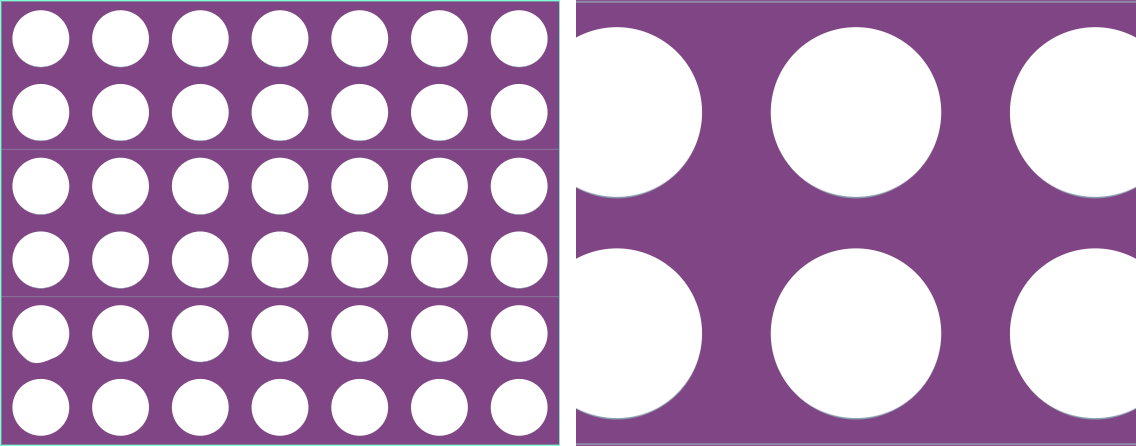
Left: the whole. Right: its middle third, enlarged.
Give the GLSL for this pattern, as a WebGL 2 fragment shader.

```glsl
#version 300 es
precision highp float;
// Draws a plum panel of white discs, seven by six, ruled every two rows and edged in aqua.

uniform vec2 u_resolution;
out vec4 fragColor;

const vec3 PLUM  = vec3(0.502, 0.271, 0.518);
const vec3 WHITE = vec3(1.0);
const vec3 MAUVE = vec3(0.58, 0.49, 0.65);
const vec3 PALE  = vec3(0.78, 0.78, 0.84);
const vec3 TEAL  = vec3(0.51, 0.61, 0.67);
const vec3 AQUA  = vec3(0.498, 0.992, 0.831);

// Lengths are fractions of the canvas height.
const vec2  GRID   = vec2(7.0, 6.0);
const vec2  MARGIN = vec2(0.0022, 0.0040);
const float RADIUS = 0.0637;
const float RIM    = 0.0012;
const float RULE   = 0.0016;
const float EDGE   = 0.0031;

// Antialiased coverage of the region where the distance d is negative.
float cover(float d, float pixel) {
  return clamp(0.5 - d / pixel, 0.0, 1.0);
}

float hash(vec2 cell) {
  return fract(sin(dot(cell, vec2(127.1, 311.7))) * 4375.85);
}

// Smooth bump on the circle, centred on the angle mid.
float lobe(float angle, float mid, float width) {
  float s = sin(0.5 * (angle - mid)) / width;
  return exp(-s * s);
}

// 1 only in the chosen cell.
float isCell(vec2 cell, vec2 chosen) {
  return 1.0 - step(0.5, length(cell - chosen));
}

// Signed distance to a disc; wear pushes its lower edge out and in.
float wornDisc(vec2 q, float radius, float wear) {
  float angle = atan(q.y, q.x);
  float swell = 0.0037 * lobe(angle, -1.86, 0.16);
  float dent  = 0.0022 * lobe(angle, -1.18, 0.14);
  return length(q) - radius - wear * (swell - dent);
}

void main() {
  float pixel = 1.0 / u_resolution.y;
  vec2 p = gl_FragCoord.xy * pixel;
  vec2 size = vec2(u_resolution.x * pixel, 1.0);

  // Grid cell and position about its centre
  vec2 pitch = (size - 2.0 * MARGIN) / GRID;
  vec2 grid = (p - MARGIN) / pitch;
  vec2 cell = clamp(floor(grid), vec2(0.0), GRID - 1.0);
  vec2 q = (grid - cell - 0.5) * pitch;
  float angle = atan(q.y, q.x);

  // Rules between pairs of rows
  float pairHeight = 2.0 * pitch.y;
  float y = p.y - MARGIN.y;
  float nearest = clamp(round(y / pairHeight), 1.0, GRID.y / 2.0 - 1.0);
  float ruleDistance = abs(y - nearest * pairHeight) - 0.5 * RULE;
  vec3 color = mix(PLUM, mix(MAUVE, TEAL, 0.35), cover(ruleDistance, pixel));

  // Discs, with a teal sliver below and faint fringes on two worn ones
  float worn = isCell(cell, vec2(0.0, 1.0));
  float faded = isCell(cell, vec2(2.0, 1.0));
  float disc = wornDisc(q, RADIUS, worn);
  color = mix(color, WHITE, cover(disc, pixel));

  float rim = cover(abs(disc) - 0.5 * RIM, pixel);
  float lower = lobe(angle, -1.571, 0.22) * step(0.5, cell.y) * (1.0 - worn);
  float side = 0.4 * lobe(angle, -0.75, 0.18) * hash(cell);
  color = mix(color, TEAL, rim * clamp(lower + side, 0.0, 0.9));

  float fringe = worn * lobe(angle, -2.05, 0.16) + faded * lobe(angle, 2.6, 0.2);
  color = mix(color, PALE, rim * 0.8 * fringe);

  // Outer edge, a little thinner on the right
  float inner = min(min(p.x, size.x - p.x + 0.0012), min(p.y, size.y - p.y));
  color = mix(color, AQUA, cover(inner - EDGE, pixel));

  fragColor = vec4(color, 1.0);
}
```
